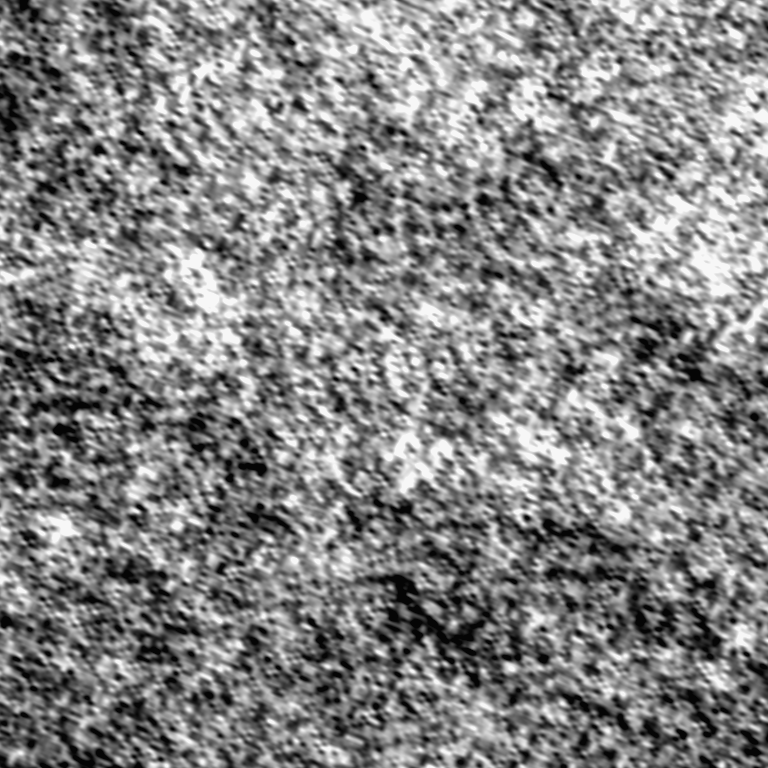
A WebGL 1 fragment shader for this texture:

```glsl
precision highp float;

uniform vec2 u_resolution;

const float GRAIN_ANGLE = -0.56;
const vec2 GRAIN_STRETCH = vec2(0.78, 1.26);
const vec2 LIGHT_CENTER = vec2(0.62, 0.64);

float hash(vec2 cell) {
  return fract(sin(dot(cell, vec2(127.1, 311.7))) * 43758.5453);
}

vec2 rotate(vec2 p, float angle) {
  float c = cos(angle);
  float s = sin(angle);
  return vec2(c * p.x + s * p.y, c * p.y - s * p.x);
}

// Smooth value noise in the range -1 to 1
float signedNoise(vec2 p) {
  vec2 cell = floor(p);
  vec2 f = fract(p);
  vec2 blend = f * f * (3.0 - 2.0 * f);
  float bottom = mix(hash(cell), hash(cell + vec2(1.0, 0.0)), blend.x);
  float top = mix(hash(cell + vec2(0.0, 1.0)), hash(cell + vec2(1.0, 1.0)), blend.x);
  return 2.0 * mix(bottom, top, blend.y) - 1.0;
}

// Noise drawn out along a slanted direction
float streakNoise(vec2 p, float frequency, float angle, vec2 offset) {
  return signedNoise(rotate(p, angle) * GRAIN_STRETCH * frequency + offset);
}

// Broad patches, each octave turned a little to hide the lattice
float clouds(vec2 p) {
  float sum = 0.0;
  float frequency = 5.0;
  for (int i = 0; i < 4; i++) {
    float octave = float(i);
    float angle = GRAIN_ANGLE + 0.22 * (octave - 1.5);
    sum += streakNoise(p, frequency, angle, vec2(17.3, 9.7) * (octave + 1.0));
    frequency *= 2.05;
  }
  return sum;
}

// Fine fibres from two crossing layers
float grain(vec2 p) {
  float coarse = streakNoise(p, 96.0, GRAIN_ANGLE - 0.12, vec2(31.4, 58.2));
  float fine = streakNoise(p, 150.0, GRAIN_ANGLE + 0.16, vec2(73.9, 12.6));
  return 0.36 * coarse + 0.29 * fine;
}

void main() {
  vec2 uv = gl_FragCoord.xy / u_resolution;

  // Soft light that fades towards the left and lower edges
  vec2 fromLight = uv - LIGHT_CENTER;
  float light = 0.07 - 0.35 * dot(fromLight, fromLight);

  float tone = 0.525 + light + 0.14 * clouds(uv) + grain(uv);
  gl_FragColor = vec4(vec3(clamp(tone, 0.02, 0.97)), 1.0);
}
```
